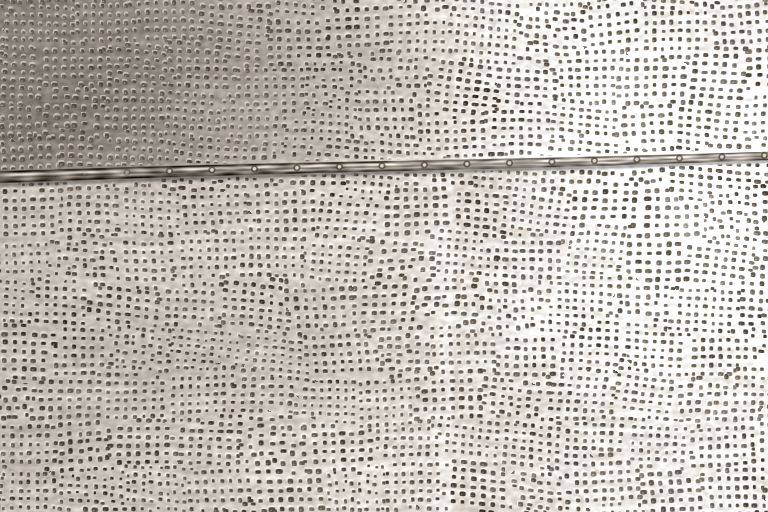
This texture is drawn by a Shadertoy shader. Its source:

```glsl
// Hammered sheet metal: patches of small punched pits under a raking glow, crossed by a riveted seam.

vec2 hash2(vec2 p) {
    p = vec2(dot(p, vec2(127.1, 311.7)), dot(p, vec2(269.5, 183.3)));
    return fract(sin(p) * 43758.5);
}

float gradientDot(vec2 cell, vec2 f, vec2 corner) {
    float a = 6.2832 * hash2(cell + corner).x;
    return dot(vec2(cos(a), sin(a)), f - corner);
}

float gradientNoise(vec2 p) {
    vec2 i = floor(p), f = fract(p);
    vec2 u = f * f * (3.0 - 2.0 * f);
    return mix(mix(gradientDot(i, f, vec2(0, 0)), gradientDot(i, f, vec2(1, 0)), u.x),
               mix(gradientDot(i, f, vec2(0, 1)), gradientDot(i, f, vec2(1, 1)), u.x), u.y);
}

float seamHeight(float x) {
    return 0.654 + 0.028 * x + 0.0015 * sin(x * 4.0);
}

// Broad reflected light; the upper sheet falls into shade at the left
float sheetLight(vec2 p) {
    float upper = mix(0.52, 0.97, smoothstep(0.0, 1.25, p.x + 0.2 * (p.y - 0.8)));
    upper += 0.10 * exp(-40.0 * abs(p.y - seamHeight(p.x)));
    float lower = mix(0.77, 0.94, smoothstep(0.1, 1.35, p.x));
    lower += 0.05 * smoothstep(0.82, 0.87, p.x) * (1.0 - smoothstep(0.88, 0.89, p.x));
    float light = mix(lower, upper, step(seamHeight(p.x), p.y));
    vec2 g = (p - vec2(1.45, 0.58)) / vec2(0.30, 0.24);
    light += 0.22 * exp(-dot(g, g));
    light += 0.07 * gradientNoise(p * vec2(2.5, 5.0));
    light += 0.09 * gradientNoise(p * vec2(9.0, 65.0));
    return light + 0.12 * gradientNoise(p * vec2(70.0, 110.0));
}

// Irregular staggered work patches
vec2 patchId(vec2 p, float side) {
    vec2 edge = p + 0.035 * vec2(gradientNoise(p * 13.0), gradientNoise(p * 13.0 + 9.0));
    vec2 grid = edge / vec2(0.125, 0.09);
    grid.y += 0.7 * gradientNoise(vec2(p.x * 5.0, 3.3 + side));
    grid.x += hash2(vec2(floor(grid.y), side)).x;
    return floor(grid) + 40.0 * side;
}

// Pit coverage, glint and raised rim; whole pits may overlap a neighbouring patch
vec3 punches(vec2 p, float pixel) {
    float side = step(seamHeight(p.x), p.y);
    vec2 bend = 0.012 * vec2(gradientNoise(p * 4.0), gradientNoise(p * 4.0 + 31.0));
    vec3 marks = vec3(0.0);
    for (int i = 0; i < 5; i++) {
        float turn = 1.5708 * float(i);
        vec2 reach = i < 4 ? 0.006 * vec2(cos(turn), sin(turn)) : vec2(0.0);
        vec2 id = patchId(p + reach, side);
        vec2 trait = hash2(id + 5.0);
        float tilt = 0.16 * (trait.x - 0.5) - 0.03;
        mat2 turned = mat2(cos(tilt), -sin(tilt), sin(tilt), cos(tilt));
        vec2 spacing = vec2(0.0180, 0.0166) * (0.88 + 0.18 * trait.yx);
        vec2 q = turned * (p + bend) / spacing + hash2(id);
        // Jittered pit in its lattice cell, kept if its centre is in this patch
        vec2 rnd = hash2(floor(q) + id * 17.0);
        vec2 form = hash2(floor(q) + id * 7.0 + 3.0);
        float rough = 0.16 + 0.30 * smoothstep(0.7, 0.95, hash2(id + 71.0).x);
        vec2 d = fract(q) - 0.5 - rough * (rnd - 0.5);
        vec2 center = p - (d * spacing) * turned;
        if (patchId(center, side) != id) continue;
        float radius = 0.20 + 0.11 * (form.x - 0.5) + 0.05 * trait.y;
        radius += 0.025 * smoothstep(0.5, 1.2, p.x);
        float w = 0.85 * pixel / spacing.x;
        vec2 s = d * vec2(0.8 + 0.4 * form.y, 1.2 - 0.3 * form.y);
        float dist = mix(length(s), max(abs(s.x), abs(s.y)), 0.45);
        float pit = 1.0 - smoothstep(radius - w, radius + w, dist);
        float glint = 1.0 - smoothstep(0.03, 0.05 + 1.3 * w, length(d + vec2(0.08, 0.09)));
        float rim = 1.0 - smoothstep(radius, radius + 1.5 * w, length(d - vec2(-0.08, 0.17)));
        marks = max(marks, vec3(pit * (0.75 + 0.25 * rnd.y), glint * form.x, rim));
    }
    return vec3(marks.xy, marks.z * (1.0 - marks.x));
}

// Grey metal that is warm in shade and neutral in the glare
vec3 metal(float v) {
    return v - vec3(0.0, 0.03, 0.065) * (1.0 - smoothstep(0.8, 1.08, v));
}

void mainImage(out vec4 fragColor, in vec2 fragCoord) {
    vec2 p = fragCoord / iResolution.y;
    float pixel = 1.0 / iResolution.y;
    float light = sheetLight(p);
    float fromSeam = p.y - seamHeight(p.x);
    // Shaded areas catch bright glints, lit areas show dark pits
    vec3 punch = punches(p, pixel) * smoothstep(0.011, 0.017, abs(fromSeam));
    float shade = (1.0 - smoothstep(0.48, 0.80, light)) * step(0.0, fromSeam);
    float depth = mix(0.74, 0.42, shade) * (0.92 + 0.3 * gradientNoise(p * 7.0));
    float v = light * (1.0 - depth * punch.x);
    vec3 color = metal(v + punch.y * 0.20 + punch.z * mix(0.08, 0.24, shade));
    // Rounded seam strip with a cast shadow
    float halfWidth = mix(0.0115, 0.0085, p.x / 1.5);
    float across = fromSeam / halfWidth;
    color *= 1.0 - 0.35 * exp(-4.0 * (across + 1.3) * (across + 1.3));
    float strip = 0.38 + 0.18 * smoothstep(0.2, 1.3, p.x);
    strip += 0.34 * exp(-13.0 * (across - 0.35) * (across - 0.35));
    strip += 0.18 * exp(-39.0 * (across + 0.35) * (across + 0.35));
    strip -= 0.24 * smoothstep(0.55, 1.0, abs(across));
    strip += 0.40 * gradientNoise(vec2(p.x * 28.0, across * 1.6));
    float onStrip = 1.0 - smoothstep(halfWidth - pixel, halfWidth + pixel, abs(fromSeam));
    color = mix(color, metal(strip), onStrip);
    // Evenly spaced rivets
    float along = mod(p.x - 1.410 + 0.0415, 0.083) - 0.0415;
    float rivet = length(vec2(along, fromSeam - 0.001));
    float visible = smoothstep(0.1, 0.4, p.x);
    float ring = 1.0 - smoothstep(0.0055, 0.0055 + 1.5 * pixel, rivet);
    float cap = 1.0 - smoothstep(0.002, 0.002 + 1.5 * pixel, rivet);
    color = mix(color, vec3(0.27, 0.24, 0.19), 0.7 * ring * visible);
    color = mix(color, vec3(0.86, 0.84, 0.79), cap * visible);
    fragColor = vec4(clamp(color, 0.0, 1.0), 1.0);
}
```
